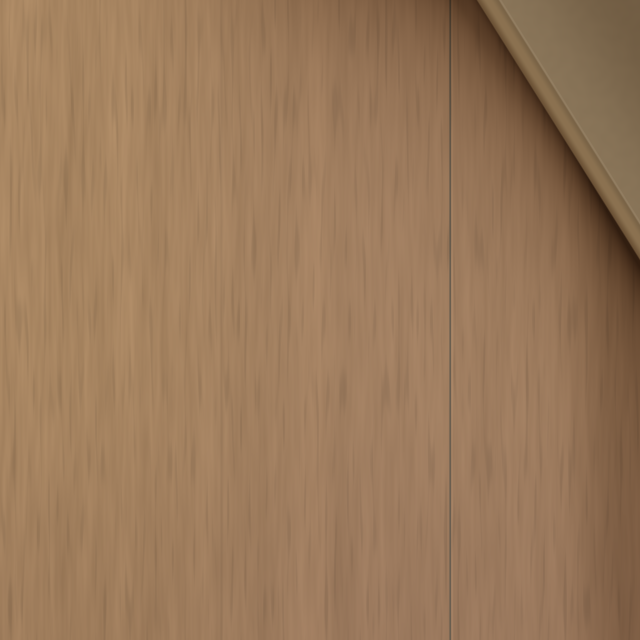
A Shadertoy shader for this texture:

```glsl
// Vertical wood veneer with a narrow panel joint and a slanted, bevelled board.
// Stretched gradient noise makes the grain; signed distance to the board's
// edge places its bevel and the soft contact shadow it casts on the veneer.

const float JOINT_X = 0.7035;
const vec2 BOARD_CORNER = vec2(0.745, 1.0);
const vec2 BOARD_NORMAL = vec2(0.847, 0.532);
const float BEVEL_WIDTH = 0.029;

vec2 gradientAt(vec2 cell) {
    vec3 q = fract(vec3(cell.xyx) * vec3(0.1031, 0.1030, 0.0973));
    q += dot(q, q.yzx + 33.33);
    float angle = 6.2832 * fract((q.x + q.y) * q.z);
    return vec2(cos(angle), sin(angle));
}

// Gradient noise, roughly -1 to 1
float gradientNoise(vec2 p) {
    vec2 i = floor(p), f = fract(p);
    vec2 u = f * f * f * (f * (f * 6.0 - 15.0) + 10.0);
    float a = dot(gradientAt(i), f);
    float b = dot(gradientAt(i + vec2(1, 0)), f - vec2(1, 0));
    float c = dot(gradientAt(i + vec2(0, 1)), f - vec2(0, 1));
    float d = dot(gradientAt(i + vec2(1, 1)), f - vec2(1, 1));
    return 1.4 * mix(mix(a, b, u.x), mix(c, d, u.x), u.y);
}

// Sum of vertical streaks, from broad bands to fine fibres
float woodGrain(vec2 p) {
    p.x += 0.004 * gradientNoise(p * vec2(5.0, 2.5));
    vec2 frequency = vec2(14.0, 0.6);
    float weight = 0.28, sum = 0.0;
    for (int i = 0; i < 5; i++) {
        sum += weight * gradientNoise(p * frequency + float(i) * 17.3);
        frequency *= vec2(1.9, 2.1);
        weight *= 1.08;
    }
    return sum;
}

// Short dark pores scattered along the fibres
float woodPores(vec2 p) {
    float n = gradientNoise(p * vec2(150.0, 9.0) + 71.0);
    return smoothstep(0.15, 0.75, n);
}

// Antialiased line of a given half width
float lineMask(float dist, float halfWidth, float pixel) {
    return 1.0 - smoothstep(halfWidth - 0.5 * pixel, halfWidth + pixel, abs(dist));
}

vec3 veneer(vec2 p) {
    vec3 left = vec3(0.645, 0.512, 0.372);
    vec3 right = vec3(0.630, 0.497, 0.380);
    vec3 color = mix(left, right, smoothstep(0.1, 0.65, p.x));
    color *= mix(vec3(0.965, 0.955, 0.965), vec3(1.015), smoothstep(0.0, 0.5, p.y));
    float strength = mix(0.095, 0.07, smoothstep(0.2, 0.5, p.x));
    color *= 1.0 + strength * woodGrain(p) * vec3(0.9, 1.0, 1.15);
    color *= 1.0 - 0.07 * woodPores(p);
    // Pale band beside the middle, and a faint dark fibre
    color *= 1.0 + 0.025 * exp(-pow((p.x - 0.495) / 0.022, 2.0));
    color *= 1.0 - 0.05 * exp(-pow((p.x - 0.346) / 0.0022, 2.0));
    return color;
}

// Light left on the veneer at a given distance from the board
float veneerLight(vec2 p, float gap) {
    float contact = 0.36 * exp(-gap / 0.022) + 0.27 * exp(-gap / 0.10);
    float top = 0.17 * exp((p.y - 1.0) / 0.12) * smoothstep(0.1, 0.7, p.x);
    float side = 0.18 * smoothstep(0.84, 1.0, p.x);
    return max(1.0 - contact - top * smoothstep(0.0, 0.03, gap) - side, 0.3);
}

vec3 board(vec2 p, float depth, float pixel) {
    // Flat face dims towards the upper right
    vec3 face = mix(vec3(0.535, 0.455, 0.345), vec3(0.445, 0.365, 0.265),
                    smoothstep(BEVEL_WIDTH, 0.20, depth));
    face *= 1.0 + 0.012 * gradientNoise(p * 60.0);
    // Bevel darkens at both of its edges
    float across = clamp(depth / BEVEL_WIDTH, 0.0, 1.0);
    vec3 bevel = mix(vec3(0.42, 0.32, 0.21), vec3(0.545, 0.445, 0.315),
                     smoothstep(0.0, 0.45, across));
    bevel *= 1.0 - 0.13 * smoothstep(0.6, 1.0, across);
    vec3 color = mix(bevel, face, smoothstep(-pixel, pixel, depth - BEVEL_WIDTH));
    return color + 0.035 * lineMask(depth - BEVEL_WIDTH - 0.002, 0.001, pixel);
}

void mainImage(out vec4 fragColor, in vec2 fragCoord) {
    vec2 p = fragCoord / iResolution.xy;
    float pixel = 1.0 / min(iResolution.x, iResolution.y);
    float depth = dot(p - BOARD_CORNER, BOARD_NORMAL);

    // Veneer and joint, under the warm shadow
    vec3 color = veneer(p);
    color *= 1.0 + 0.06 * lineMask(p.x - JOINT_X - 0.003, 0.001, pixel);
    vec3 jointColor = vec3(0.37, 0.345, 0.30);
    color = mix(color, jointColor, 0.85 * lineMask(p.x - JOINT_X, 0.0009, pixel));
    color *= pow(vec3(veneerLight(p, max(-depth, 0.0))), vec3(1.0, 1.22, 1.5));

    // Board on top
    color = mix(color, board(p, depth, pixel), smoothstep(-pixel, pixel, depth));
    fragColor = vec4(color, 1.0);
}
```
